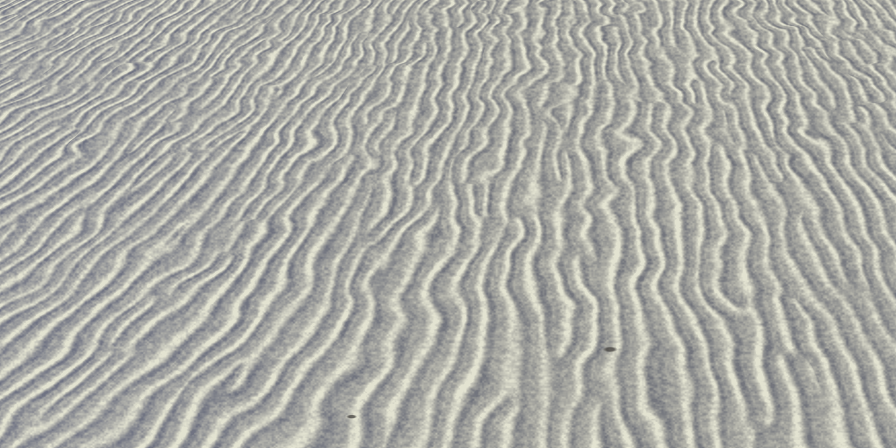
Give the GLSL for this texture, as a WebGL 2 fragment shader.

```glsl
#version 300 es
precision highp float;

uniform vec2 u_resolution;
out vec4 fragColor;

float hash(vec2 p) {
    return fract(sin(dot(p, vec2(127.1, 311.7))) * 43758.5453);
}

float noise(vec2 p) {
    vec2 i = floor(p), f = fract(p);
    f = f * f * (3.0 - 2.0 * f);
    return mix(mix(hash(i), hash(i + vec2(1, 0)), f.x),
               mix(hash(i + vec2(0, 1)), hash(i + vec2(1, 1)), f.x), f.y);
}

// Cosine and sine of the ripple phase; the length drops where crests fork
vec2 rippleWave(vec2 ground, float bend) {
    float phase = ground.x - bend;
    phase += 0.6 * noise(ground * vec2(0.25, 0.45)) + 0.7 * noise(ground * vec2(0.38, 0.95) + 31.0);
    phase += 0.38 * noise(ground * vec2(0.7, 1.6) + 83.0);
    vec2 wave = vec2(cos(6.2832 * phase), sin(6.2832 * phase));

    // A wandering phasor breaks the crests into forks and short segments
    vec2 cell = ground * vec2(0.55, 0.65);
    vec2 phasor = 2.0 * vec2(noise(cell + 57.0), noise(cell + 113.0)) - vec2(0.72, 1.0);
    phasor /= length(phasor) + 0.06;
    return vec2(wave.x * phasor.x - wave.y * phasor.y,
                wave.x * phasor.y + wave.y * phasor.x);
}

float debris(vec2 p, vec2 center, float size) {
    vec2 d = (p - center) * vec2(0.6, 1.5);
    return 1.0 - smoothstep(0.4 * size, size, length(d));
}

void main() {
    vec2 p = gl_FragCoord.xy / u_resolution.y;

    // Perspective: ripples converge on a point above the canvas
    float depth = 1.75 - p.y;
    vec2 ground = 24.5 * vec2(p.x - 1.3, 1.2) / depth;
    float leftSide = 1.0 - smoothstep(0.0, 1.3, p.x);
    vec2 wave = rippleWave(ground, 7.0 * leftSide * (p.y - 0.4));

    // Narrow lit crests, graded troughs, darker lee side
    float height = pow(clamp(0.5 + 0.5 * wave.x, 0.0, 1.0), 2.8);
    float lee = max(wave.y, 0.0) * (1.0 - height);
    float relief = 0.64 * height - 0.34 * lee - 0.11;
    relief *= mix(1.05, 0.9, p.y) * (0.65 + 0.6 * noise(ground * vec2(0.8, 1.2) + 71.0));

    // Sand grain and fine wind streaks
    float grain = noise(p * vec2(110.0, 160.0)) - 0.5;
    grain += 0.9 * (noise(p * vec2(230.0, 250.0) + 19.0) - 0.5);
    float patches = noise(p * vec2(5.0, 7.0) + 5.0) - 0.5;
    float tone = clamp(0.51 + relief + 0.27 * grain + 0.05 * patches, 0.0, 1.0);

    // Blue-grey shade through neutral sand to cream light
    vec3 color = mix(vec3(0.45, 0.46, 0.49), vec3(0.67, 0.67, 0.64), min(2.0 * tone, 1.0));
    color = mix(color, vec3(0.89, 0.89, 0.82), max(2.0 * tone - 1.0, 0.0));
    color += leftSide * (1.0 - tone) * vec3(-0.015, -0.01, 0.025);

    // Small dark specks lying on the sand
    float speck = max(debris(p, vec2(1.362, 0.22), 0.011), debris(p, vec2(0.785, 0.07), 0.008));
    color = mix(color, vec3(0.25, 0.24, 0.23), 0.75 * speck);

    fragColor = vec4(color, 1.0);
}
```
